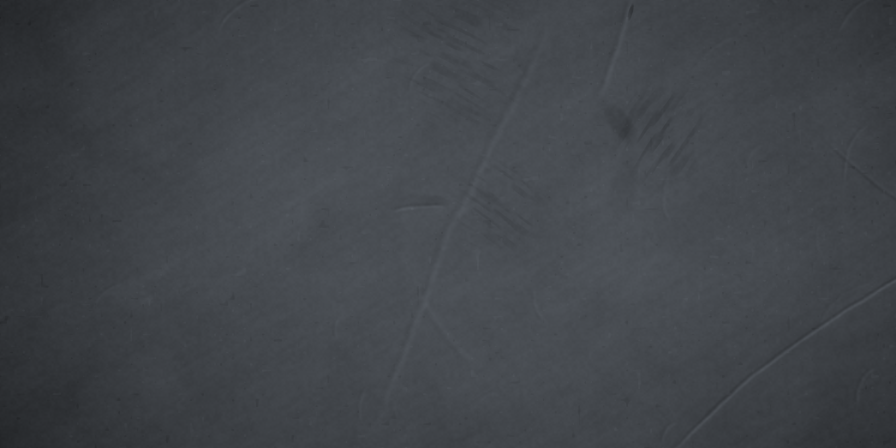
This texture is drawn by a WebGL 1 fragment shader. Its source:

```glsl
precision highp float;
// Dark slate plaster: a vignetted blue-grey wall with cloudy mottling and fine
// grain from value noise, trowel hatching from stretched noise, and creases
// drawn as bowed lines with a lit crest and a shaded flank.

uniform vec2 u_resolution;

float hash(vec2 p) {
  return fract(sin(dot(p, vec2(127.1, 311.7))) * 43758.5453);
}

float noise(vec2 p) {
  vec2 i = floor(p), f = fract(p);
  f = f * f * (3.0 - 2.0 * f);
  return mix(mix(hash(i), hash(i + vec2(1, 0)), f.x),
             mix(hash(i + vec2(0, 1)), hash(i + vec2(1, 1)), f.x), f.y);
}

float fbm(vec2 p) {
  float sum = 0.0, amp = 0.5;
  for (int i = 0; i < 5; i++) {
    sum += amp * noise(p);
    p = mat2(1.6, 1.2, -1.2, 1.6) * p + 7.3;
    amp *= 0.5;
  }
  return sum;
}

mat2 rotate(float a) {
  return mat2(cos(a), -sin(a), sin(a), cos(a));
}

// Relief of a bowed crease from a to b: positive crest, negative flank
float crease(vec2 p, vec2 a, vec2 b, float bow, float width) {
  float len = length(b - a);
  vec2 dir = (b - a) / len;
  float t = dot(p - a, dir) / len;
  float d = dot(p - a, vec2(-dir.y, dir.x)) - bow * 4.0 * t * (1.0 - t);
  float crest = d / width, flank = crest - 1.7;
  float ends = smoothstep(0.0, 0.2, t) * (1.0 - smoothstep(0.8, 1.0, t));
  return ends * (exp(-crest * crest) - 0.6 * exp(-flank * flank));
}

// Soft-edged shallow dent, darkest along its lower right
float dent(vec2 p, vec2 center, vec2 size, float angle) {
  vec2 q = rotate(angle) * (p - center) / size;
  return (1.0 - smoothstep(0.5, 1.1, length(q))) * (0.7 + 0.3 * q.x);
}

// Fine parallel strokes confined to a round patch
float hatch(vec2 p, vec2 center, float radius, float angle) {
  vec2 q = rotate(angle) * p;
  float patchMask = 1.0 - smoothstep(0.2, 1.0, length(p - center) / radius);
  return patchMask * smoothstep(0.45, 0.85, noise(q * vec2(22.0, 120.0)));
}

void main() {
  vec2 p = gl_FragCoord.xy / u_resolution.y;
  p.x += 1.0 - 0.5 * u_resolution.x / u_resolution.y;
  vec2 warp = vec2(fbm(p * 4.0), fbm(p * 4.0 + 31.0)) - 0.5;
  vec2 w = p + 0.035 * warp;

  // Vignette and cloudy mottling
  vec2 v = (p - vec2(1.06, 0.49)) / vec2(1.05, 0.76);
  float tone = 0.313 - 0.1 * dot(v, v);
  tone += 0.05 * (fbm(p * 2.6 + 1.2 * warp + 4.0) - 0.48);
  tone += 0.035 * (fbm(rotate(0.6) * p * vec2(7.0, 12.0) + 2.0 * warp) - 0.48);

  // Grain and faint brushing
  tone += 0.014 * (noise(p * 110.0) - 0.5) + 0.012 * (noise(p * 230.0) - 0.5);
  tone += 0.010 * (noise(rotate(0.5) * p * vec2(16.0, 90.0)) - 0.5);

  // Trowel hatching
  tone -= 0.028 * hatch(w, vec2(1.12, 0.54), 0.14, -0.6);
  tone -= 0.034 * hatch(w, vec2(1.48, 0.70), 0.15, 0.95);
  tone -= 0.022 * hatch(w, vec2(1.02, 0.86), 0.22, -0.5);

  // Long creases
  tone += 0.020 * crease(w, vec2(0.82, 0.0), vec2(1.25, 1.0), 0.008, 0.007);
  tone += 0.050 * crease(w, vec2(1.44, -0.05), vec2(2.15, 0.46), 0.025, 0.004);
  tone += 0.030 * crease(w, vec2(1.34, 0.78), vec2(1.41, 1.02), 0.0, 0.006);
  tone += 0.016 * crease(w, vec2(1.07, 0.17), vec2(0.93, 0.35), 0.01, 0.007);
  tone -= 0.022 * crease(w, vec2(1.83, 0.69), vec2(2.06, 0.50), 0.0, 0.004);

  // Chipped dents and their lit lips
  tone -= 0.030 * dent(w, vec2(0.95, 0.54), vec2(0.065, 0.022), 0.0);
  tone -= 0.042 * dent(w, vec2(1.38, 0.73), vec2(0.060, 0.028), -0.9);
  tone -= 0.022 * dent(w, vec2(1.39, 0.58), vec2(0.090, 0.035), 1.4);
  tone -= 0.090 * dent(w, vec2(1.40, 0.97), vec2(0.022, 0.006), 1.3);
  tone += 0.035 * crease(w, vec2(0.87, 0.52), vec2(1.01, 0.525), 0.004, 0.004);

  // Scattered short scrapes
  for (int i = 0; i < 18; i++) {
    float id = float(i);
    vec2 a = vec2(2.0 * hash(vec2(id, 1.3)), hash(vec2(id, 5.7)));
    float angle = 0.2 + 2.0 * hash(vec2(id, 9.1));
    float len = 0.05 + 0.12 * hash(vec2(id, 3.9));
    float depth = 0.008 + 0.016 * hash(vec2(id, 7.2));
    vec2 b = a + len * vec2(cos(angle), sin(angle));
    tone += depth * crease(w, a, b, 0.15 * len, 0.004);
  }

  // Sparse pinholes and pale flecks
  float speck = noise(p * 75.0 + 13.0);
  tone -= 0.025 * smoothstep(0.88, 1.0, speck);
  tone += 0.020 * smoothstep(0.90, 1.0, 1.0 - speck);

  gl_FragColor = vec4(tone * vec3(0.945, 1.0, 1.07), 1.0);
}
```
